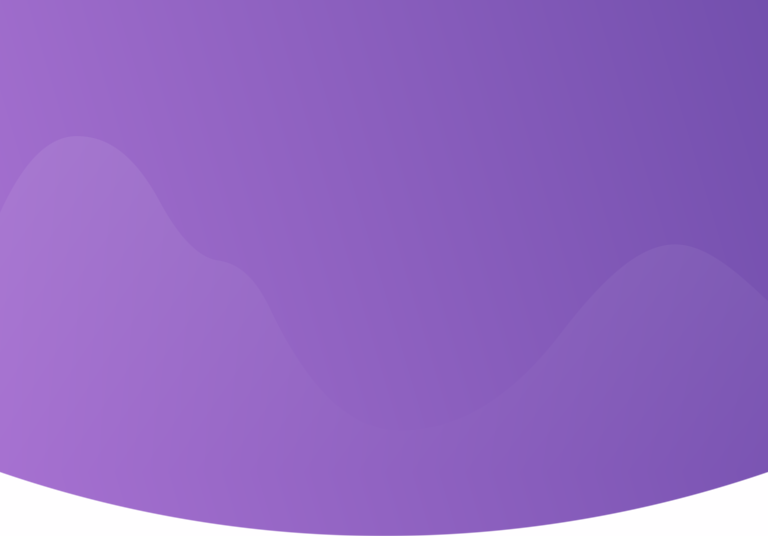
Reproduce this background procedurally as a WebGL 2 fragment shader.

```glsl
#version 300 es
precision highp float;
// Violet diagonal gradient with a pale, downward-fading ridge of hills,
// cut off along the bottom by a wide circular arc over white.
// The ridge is a cubic Hermite curve through a few knots.

uniform vec2 u_resolution;
out vec4 fragColor;

// Ridge knots: x, height, slope, all as fractions of the canvas
const vec3 KNOTS[9] = vec3[9](
    vec3(0.000, 0.603,  3.15), vec3(0.100, 0.746,  0.00),
    vec3(0.208, 0.624, -2.65), vec3(0.284, 0.514, -0.21),
    vec3(0.352, 0.423, -3.00), vec3(0.521, 0.197,  0.00),
    vec3(0.729, 0.376,  1.86), vec3(0.879, 0.544,  0.00),
    vec3(1.000, 0.438, -1.36));

float hermite(float x, vec3 a, vec3 b) {
    float span = b.x - a.x;
    float t = clamp((x - a.x) / span, 0.0, 1.0);
    float s = 1.0 - t;
    return mix(a.y, b.y, t * t * (3.0 - 2.0 * t))
         + span * t * s * (a.z * s - b.z * t);
}

float ridgeHeight(float x) {
    float height = KNOTS[0].y;
    for (int i = 0; i < 8; i++) {
        if (x >= KNOTS[i].x) height = hermite(x, KNOTS[i], KNOTS[i + 1]);
    }
    return height;
}

void main() {
    vec2 uv = gl_FragCoord.xy / u_resolution;
    float aspect = u_resolution.x / u_resolution.y;
    float pixel = 1.0 / u_resolution.y;
    vec2 p = vec2(uv.x * aspect, uv.y);

    // Gradient rising from lower left to upper right
    float along = dot(p, vec2(1.0, 0.3)) / (aspect + 0.3);
    vec3 color = mix(vec3(0.655, 0.445, 0.820), vec3(0.450, 0.310, 0.680), along);

    // Hills: a white veil, strongest at the peaks
    float below = ridgeHeight(uv.x) - uv.y;
    float hill = clamp(below / max(fwidth(below), 1e-5) + 0.5, 0.0, 1.0);
    float veil = 0.08 * clamp((uv.y - 0.12) / 0.626, 0.0, 1.0);
    color = mix(color, vec3(1.0), hill * veil);

    // White outside the large circle that rests on the lower edge
    float radius = 2.205 * aspect / 1.43;
    float outside = length(p - vec2(0.5 * aspect, radius)) - radius;
    color = mix(color, vec3(1.0, 0.995, 1.0), smoothstep(-pixel, pixel, outside));

    fragColor = vec4(color, 1.0);
}
```
